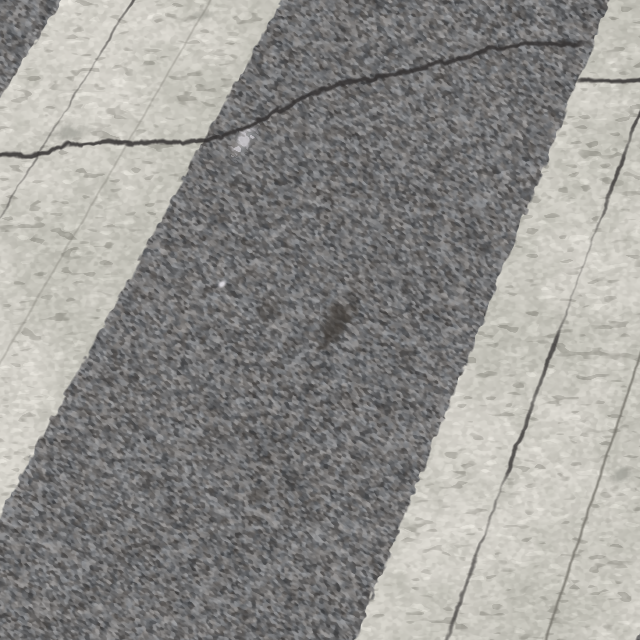
Write a Shadertoy shader that draws this texture.

```glsl
const vec3 ASPHALT = vec3(0.438, 0.436, 0.438);
const vec3 PAINT_LIGHT = vec3(0.83, 0.82, 0.79);
const vec3 PAINT_DULL = vec3(0.755, 0.75, 0.715);
const vec3 CRACK = vec3(0.20, 0.19, 0.19);
const vec3 OIL = vec3(0.25, 0.23, 0.21);

vec2 hash22(vec2 p) {
    vec3 q = fract(p.xyx * vec3(0.1031, 0.1030, 0.0973));
    q += dot(q, q.yzx + 33.33);
    return fract((q.xx + q.yz) * q.zy);
}

// Soft cellular noise: blended random value of nearby cells, centred on zero
float grain(vec2 p) {
    vec2 cell = floor(p);
    float total = 0.0, weights = 0.0;
    for (int j = -1; j <= 1; j++)
    for (int i = -1; i <= 1; i++) {
        vec2 id = cell + vec2(i, j);
        vec2 d = id + hash22(id) - p;
        float w = exp(-5.0 * dot(d, d));
        total += w * hash22(id + 71.0).x;
        weights += w;
    }
    return total / weights - 0.5;
}

// Layered, rotated sines for broad variation, about -1 to 1
float waves(vec2 p) {
    float sum = 0.0, amp = 0.5;
    for (int i = 0; i < 5; i++) {
        sum += amp * sin(p.x + 1.7 * sin(p.y));
        p = mat2(1.6, 1.2, -1.2, 1.6) * p + vec2(1.7, 4.1);
        amp *= 0.58;
    }
    return sum;
}

float line(float d, float halfWidth, float blur) {
    return 1.0 - smoothstep(halfWidth - blur, halfWidth + blur, abs(d));
}

float blob(vec2 p, vec2 centre, vec2 radius, float rough) {
    vec2 d = p - centre;
    d.x -= 0.45 * d.y;
    return 1.0 - smoothstep(0.2, 1.0, length(d / radius) + rough);
}

// Sparse round chips, one candidate per cell
float flecks(vec2 p, float density, float blur) {
    vec2 id = floor(p);
    vec2 rnd = hash22(id + 19.0);
    float d = length(p - id - 0.3 - 0.4 * rnd);
    float radius = 0.1 + 0.13 * rnd.y;
    return step(1.0 - density, rnd.x) * (1.0 - smoothstep(radius - blur, radius + blur, d));
}

// Coordinate across the converging stripes
float stripeCoord(vec2 uv) {
    float depth = 1.0 - uv.y;
    return (uv.x + 0.675 * depth) / (1.0 + 0.289 * depth);
}

float crackHeight(float x) {
    return 0.757 + 0.02 * smoothstep(0.05, 0.12, x)
        + 0.10 * smoothstep(0.29, 0.58, x) + 0.055 * smoothstep(0.55, 0.85, x);
}

vec3 asphalt(vec2 uv, float px) {
    vec2 slanted = uv + vec2(0.0, 0.4 * uv.x);
    float fine = grain(slanted * vec2(180.0, 240.0));
    float coarse = grain(slanted * vec2(100.0, 135.0) + 40.0);
    float tint = grain(uv * 120.0 + 90.0);
    vec3 col = ASPHALT + 0.29 * fine + 0.11 * coarse + 0.011 * waves(uv * 9.0);
    col += tint * vec3(0.02, 0.0, -0.02);
    col = mix(col, vec3(0.66), 0.5 * flecks(uv * 85.0, 0.05, 85.0 * px));
    float rough = 0.5 * coarse + 0.2 * waves(uv * 60.0);
    float oil = blob(uv, vec2(0.526, 0.499), vec2(0.033, 0.05), rough);
    oil = max(oil, 0.8 * blob(uv, vec2(0.427, 0.518), vec2(0.024, 0.02), rough));
    oil = max(oil, 0.6 * blob(uv, vec2(0.406, 0.229), vec2(0.022, 0.018), rough));
    col = mix(col, OIL, 0.65 * oil);
    float splash = blob(uv, vec2(0.381, 0.781), vec2(0.015, 0.025), rough + 1.2 * fine);
    splash = max(0.8 * splash, blob(uv, vec2(0.347, 0.556), vec2(0.008), 0.0));
    return mix(col, vec3(0.85, 0.84, 0.86), splash);
}

vec3 paint(vec2 uv, float across, float px) {
    float mottle = 0.52 + 0.5 * waves(uv * 10.0 + 2.0) + 0.45 * grain(uv * 45.0);
    vec3 col = mix(PAINT_DULL, PAINT_LIGHT, smoothstep(0.05, 0.95, mottle));
    col += 0.09 * grain(uv * vec2(150.0, 190.0));
    // Short scuffs and dusty spots
    float scuff = grain(uv * vec2(62.0, 160.0) + 15.0);
    col -= 0.11 * smoothstep(0.25, 0.42, scuff);
    col += 0.05 * smoothstep(0.25, 0.42, -scuff);
    float rough = 0.4 * waves(uv * 50.0);
    float dust = blob(uv, vec2(0.115, 0.792), vec2(0.035, 0.022), rough);
    dust = max(dust, blob(uv, vec2(0.317, 0.976), vec2(0.025, 0.015), rough));
    dust = max(dust, blob(uv, vec2(0.972, 0.26), vec2(0.018), rough));
    col = mix(col, vec3(0.60, 0.60, 0.57), 0.7 * dust);
    // Seams running along each stripe, opening and closing
    float wander = 0.002 * waves(uv.yy * 38.0 + across * 4.0) + 0.002 * grain(uv * 80.0);
    float wear = smoothstep(-0.5, 0.7, waves(uv * vec2(4.0, 16.0) + 5.0));
    float seam = line(across - 0.110 - wander, 0.0012 + 0.0016 * wear, 1.2 * px);
    col = mix(col, CRACK, seam * (0.28 + 0.5 * wear));
    float faintSeam = line(across - 0.231 - 0.5 * wander, 0.0016, 1.2 * px);
    return mix(col, vec3(0.46, 0.45, 0.42), faintSeam * (0.3 + 0.5 * smoothstep(0.3, 0.9, uv.x)));
}

void mainImage(out vec4 fragColor, in vec2 fragCoord) {
    vec2 uv = fragCoord / iResolution.xy;
    float px = 1.0 / min(iResolution.x, iResolution.y);

    // Repeating stripes with finely ragged edges
    float across = mod(stripeCoord(uv) - 0.098, 0.856);
    float ragged = across + 0.007 * grain(uv * 110.0) + 0.0015 * waves(uv * 30.0);
    float stripe = line(ragged - 0.171, 0.171, 1.3 * px);
    stripe = max(stripe, smoothstep(0.856 - px, 0.856 + px, ragged));
    vec3 col = mix(asphalt(uv, px), paint(uv, across, px), stripe);

    // Crack across the road, stepping down where it meets the right stripe
    float jag = 0.0025 * waves(uv.xx * 42.0) + 0.006 * grain(uv * 85.0);
    float halfWidth = 0.0034 + 0.0008 * waves(uv.xx * 23.0 + 3.0);
    float crack = line(uv.y - crackHeight(uv.x) - jag, halfWidth, 1.5 * px);
    crack *= 1.0 - smoothstep(0.90, 0.93, uv.x);
    float branch = line(uv.y - 0.874 - 0.6 * jag, halfWidth, 1.5 * px);
    crack = max(crack, branch * smoothstep(0.895, 0.91, uv.x));
    fragColor = vec4(mix(col, CRACK, 0.85 * crack), 1.0);
}
```
